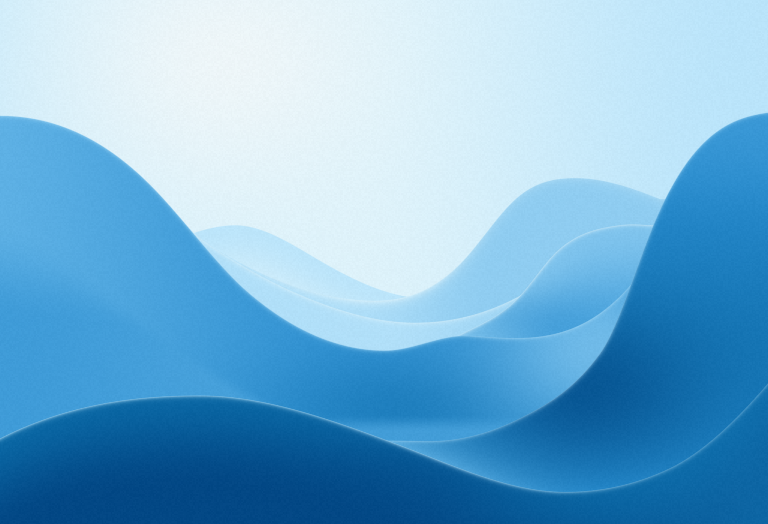
A Shadertoy shader for this background:

```glsl
const vec3 MIST = vec3(0.87, 0.95, 0.98);
const vec3 PALE = vec3(0.72, 0.89, 0.98);
const vec3 SKY = vec3(0.38, 0.70, 0.90);
const vec3 AZURE = vec3(0.16, 0.55, 0.81);
const vec3 OCEAN = vec3(0.04, 0.41, 0.65);
const vec3 NAVY = vec3(0.01, 0.28, 0.52);

float hash(vec2 cell) {
    vec3 q = fract(vec3(cell.xyx) * 0.1031);
    q += dot(q, q.yzx + 33.33);
    return fract((q.x + q.y) * q.z);
}

// Soft elliptical spot
float glow(vec2 p, vec2 center, vec2 radius) {
    vec2 q = (p - center) / radius;
    return exp(-dot(q, q));
}

// Cubic between two knots: position, height, slope
float hermite(float x, vec3 a, vec3 b) {
    float span = b.x - a.x;
    float t = clamp((x - a.x) / span, 0.0, 1.0);
    float s = 1.0 - t;
    return s * s * ((1.0 + 2.0 * t) * a.y + t * span * a.z)
         + t * t * ((1.0 + 2.0 * s) * b.y - s * span * b.z);
}

float curve(float x, vec3 knots[6]) {
    float y = knots[0].y;
    for (int i = 0; i < 5; i++) {
        if (x >= knots[i].x) y = hermite(x, knots[i], knots[i + 1]);
    }
    return y;
}

// Fills below an edge, with a lit rim along it
vec3 paint(vec3 under, vec3 fill, vec3 rim, float strength, float width, float gap) {
    float depth = gap / (length(vec2(dFdx(gap), dFdy(gap))) * iResolution.y);
    float cover = smoothstep(-0.75, 0.75, depth * iResolution.y);
    fill = mix(fill, rim, strength * exp(-max(depth, 0.0) / width));
    return mix(under, fill, cover);
}

void mainImage(out vec4 fragColor, in vec2 fragCoord) {
    vec2 p = fragCoord / iResolution.xy;
    float x = p.x;

    // Height of each edge above this point
    float paleHill = curve(x, vec3[6](vec3(0.195, 0.525, 0.5), vec3(0.306, 0.570, 0.0),
        vec3(0.417, 0.502, -0.85), vec3(0.534, 0.433, -0.2), vec3(0.7, 0.41, 0.0), vec3(1.0, 0.4, 0.0))) - p.y;
    float farHill = curve(x, vec3[6](vec3(0.26, 0.544, -0.95), vec3(0.488, 0.426, 0.0),
        vec3(0.6055, 0.506, 1.6), vec3(0.67, 0.618, 1.35), vec3(0.749, 0.660, 0.0), vec3(0.859, 0.62, -0.6))) - p.y;
    float ribbon = curve(x, vec3[6](vec3(0.208, 0.627, -1.5), vec3(0.267, 0.538, -1.0),
        vec3(0.391, 0.437, -0.62), vec3(0.54, 0.384, 0.0), vec3(0.67, 0.430, 0.75), vec3(0.833, 0.54, 0.7))) - p.y;
    float crest = curve(x, vec3[6](vec3(0.501, 0.322, 0.0), vec3(0.599, 0.361, 0.75),
        vec3(0.671, 0.426, 1.4), vec3(0.729, 0.525, 1.25), vec3(0.807, 0.570, 0.2), vec3(0.846, 0.570, -0.1))) - p.y;
    float body = curve(x, vec3[6](vec3(0.0, 0.779, 0.0), vec3(0.195, 0.648, -1.46),
        vec3(0.3255, 0.439, -1.24), vec3(0.501, 0.331, 0.0), vec3(0.612, 0.359, -0.1), vec3(0.833, 0.477, 1.9))) - p.y;
    float fold = curve(x, vec3[6](vec3(0.0, 0.572, -0.3), vec3(0.078, 0.515, -1.0),
        vec3(0.156, 0.420, -1.2), vec3(0.234, 0.335, -1.0), vec3(0.3125, 0.262, -0.85), vec3(0.39, 0.20, -0.7))) - p.y;
    float swell = curve(x, vec3[6](vec3(0.47, 0.158, 0.08), vec3(0.56, 0.158, 0.0),
        vec3(0.677, 0.2015, 0.73), vec3(0.781, 0.325, 2.0), vec3(0.846, 0.553, 3.7), vec3(1.0, 0.785, 0.2))) - p.y;
    float front = curve(x, vec3[6](vec3(0.0, 0.163, 0.75), vec3(0.26, 0.245, 0.0),
        vec3(0.521, 0.150, -0.55), vec3(0.736, 0.061, 0.0), vec3(0.872, 0.106, 0.7), vec3(1.0, 0.268, 1.7))) - p.y;

    // Sky
    vec3 color = mix(MIST, PALE, 0.95 * smoothstep(0.45, 1.0, x) + 0.4 * exp(-6.0 * x));
    color = mix(color, vec3(0.96, 0.97, 0.97), 0.7 * glow(p, vec2(0.29, 0.89), vec2(0.2, 0.25)));

    // Distant hills
    vec3 fill = mix(PALE, MIST, 0.1 + 0.6 * smoothstep(0.0, 0.13, paleHill));
    color = paint(color, fill, MIST, 0.0, 0.01, paleHill);
    fill = mix(PALE, SKY, 0.12 + 0.35 * smoothstep(0.45, 0.65, x));
    float valley = glow(p, vec2(0.5, 0.44), vec2(0.12, 0.1));
    color = paint(color, fill, MIST, 0.25 + 0.55 * valley, 0.008, farHill);

    // Bright ribbon and the crest beside it
    fill = mix(PALE, SKY, 0.08 + 0.22 * smoothstep(0.5, 0.68, x));
    color = paint(color, fill, MIST, 0.6, 0.004, ribbon);
    fill = mix(mix(PALE, SKY, 0.65), mix(SKY, AZURE, 0.35), smoothstep(0.0, 0.2, crest));
    fill = mix(fill, AZURE, 0.45 * glow(p, vec2(0.69, 0.39), vec2(0.08, 0.06)));
    color = paint(color, fill, MIST, 0.65, 0.003, crest);

    // Central wave, with a soft fold on its left
    fill = mix(SKY, AZURE, 0.85 * smoothstep(-0.1, 0.5, x));
    fill = mix(fill, mix(OCEAN, AZURE, 0.4), 0.75 * glow(p, vec2(0.53, 0.22), vec2(0.17, 0.1)));
    fill = mix(fill, mix(SKY, PALE, 0.25), 0.9 * glow(p, vec2(0.78, 0.34), vec2(0.14, 0.16)));
    float softness = mix(0.18, 0.025, smoothstep(0.0, 0.2, x));
    vec3 foldColor = mix(AZURE, SKY, 0.3 + 0.25 * smoothstep(0.0, 0.3, x));
    fill = mix(fill, foldColor, 0.85 * smoothstep(-0.01, softness, fold));
    color = paint(color, fill, PALE, 0.55, 0.003, body);

    // Right swell, shaded inside and lit from below
    fill = mix(OCEAN, AZURE, 0.35 + 0.65 * smoothstep(0.3, 0.75, p.y));
    fill = mix(fill, SKY, 0.3 * smoothstep(0.55, 0.8, p.y));
    fill = mix(fill, mix(NAVY, OCEAN, 0.3), 0.9 * glow(p, vec2(0.76, 0.25), vec2(0.14, 0.15)));
    float lift = exp(min(front, 0.0) / 0.06);
    fill = mix(fill, mix(SKY, AZURE, smoothstep(0.55, 0.8, x)), 0.8 * lift * smoothstep(1.05, 0.75, x));
    color = paint(color, fill, PALE, 0.5, 0.003, swell);

    // Foreground
    fill = mix(OCEAN, NAVY, smoothstep(-0.02, 0.18, front));
    fill = mix(fill, NAVY, 0.6 * glow(p, vec2(0.52, 0.06), vec2(0.18, 0.12)));
    fill = mix(fill, mix(OCEAN, AZURE, 0.2), 0.75 * smoothstep(0.7, 1.0, x));
    color = paint(color, fill, PALE, 0.75 - 0.35 * smoothstep(0.5, 1.0, x), 0.003, front);

    // Paper grain
    vec2 cell = floor(p * vec2(iResolution.x / iResolution.y, 1.0) * 350.0);
    color += 0.018 * (hash(cell) - 0.5);
    fragColor = vec4(clamp(color, 0.0, 1.0), 1.0);
}
```
